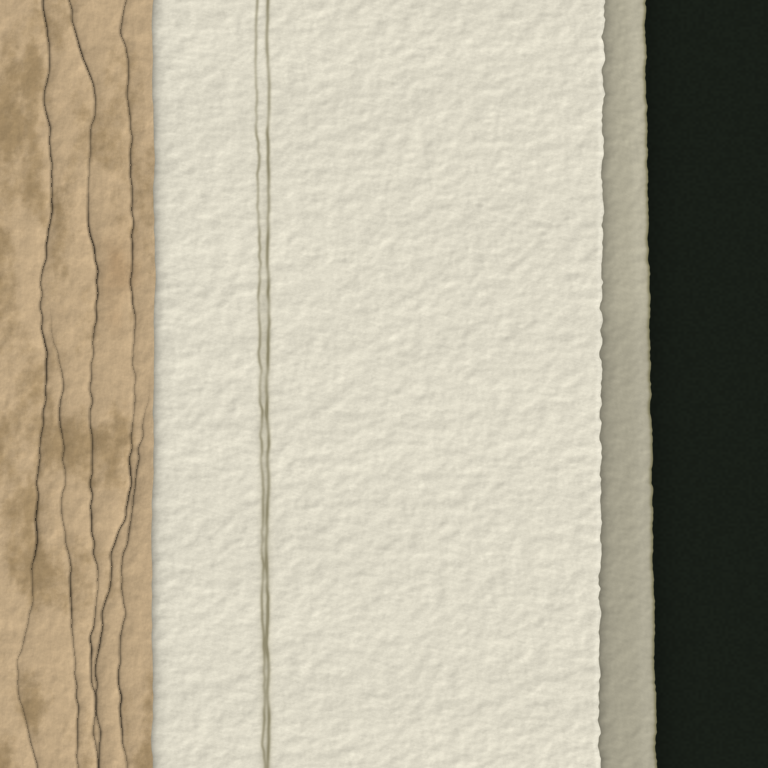
Write a WebGL 2 fragment shader that draws this texture.

```glsl
#version 300 es
precision highp float;
uniform vec2 u_resolution;
out vec4 fragColor;

#define PAPER vec3(0.868, 0.848, 0.778)
#define BARK_LIGHT vec3(0.745, 0.650, 0.515)
#define BARK_DARK vec3(0.620, 0.530, 0.395)
#define BOARD vec3(0.675, 0.655, 0.575)
#define CLOTH vec3(0.100, 0.120, 0.094)
#define CREASE vec3(0.530, 0.505, 0.400)
#define GRAIN_SCALE vec2(62.0, 88.0)
#define GRAIN_DEPTH 0.20
#define FOLD_DEPTH 0.36
#define EDGE_SOFTNESS 0.0012

const int KNOTS = 9;
const int FOLDS = 5;
// Fold positions from bottom to top, in thousandths of the width
const float foldX[45] = float[45](
  45., 23., 42., 51., 57., 52., 70., 61., 59.,
  104., 98., 89., 81., 78., 65., 70., 61., 62.,
  126., 120., 124., 115., 121., 125., 116., 120., 94.,
  126., 128., 141., 167., 173., 174., 173., 167., 159.,
  163., 156., 159., 173., 193., 196., 195., 190., 193.);

float hash(vec2 p) {
  vec3 q = fract(vec3(p.xyx) * 0.1031);
  q += dot(q, q.yzx + 33.33);
  return fract((q.x + q.y) * q.z);
}

float noise(vec2 p) {
  vec2 i = floor(p), f = fract(p);
  f = f * f * (3.0 - 2.0 * f);
  return mix(mix(hash(i), hash(i + vec2(1, 0)), f.x),
             mix(hash(i + vec2(0, 1)), hash(i + vec2(1, 1)), f.x), f.y);
}

float fbm(vec2 p) {
  float sum = 0.0, amp = 0.5;
  for (int i = 0; i < 4; i++) {
    sum += amp * noise(p);
    p = mat2(1.6, 1.2, -1.2, 1.6) * p + 17.3;
    amp *= 0.5;
  }
  return sum;
}

// Signed wobble of a line along y
float wobble(float y, float freq, float seed) {
  return noise(vec2(y * freq, seed)) + 0.5 * noise(vec2(y * freq * 2.7, seed + 9.0)) - 0.75;
}

// Relief of a grainy surface lit from the upper left
float relief(vec2 p, vec2 scale) {
  vec2 q = p * scale + 5.0;
  return fbm(q) - fbm(q + vec2(-0.28, 0.38));
}

float bell(float d, float w) { return exp(-d * d / (w * w)); }

float foldCentre(int fold, float y) {
  float s = clamp(y, 0.0, 0.9999) * float(KNOTS - 1);
  int k = fold * KNOTS + int(s);
  return 0.001 * mix(foldX[k], foldX[k + 1], smoothstep(0.0, 1.0, fract(s)));
}

vec3 barkColour(vec2 p) {
  float mottle = fbm(p * vec2(26.0, 12.0)) + 0.25 * (fbm(p * 130.0) - 0.5);
  vec3 col = mix(BARK_DARK, BARK_LIGHT, smoothstep(0.22, 0.62, mottle + 0.5 * p.x));
  float shade = 1.0 + 0.20 * relief(p, vec2(75.0, 55.0)) + 0.10 * relief(p, vec2(190.0));
  for (int i = 0; i < FOLDS; i++) {
    float seed = float(i) * 7.0 + 3.0;
    float d = p.x - foldCentre(i, p.y) - 0.008 * wobble(p.y, 24.0, seed);
    float strength = 0.45 + 0.75 * noise(vec2(p.y * 13.0, seed + 40.0));
    if (i == 1) strength *= 1.0 - smoothstep(0.50, 0.62, p.y);
    if (i == 4) strength *= 1.0 - smoothstep(0.40, 0.52, p.y);
    float slopeLight = d > 0.0 ? -0.15 * exp(-d / 0.009) : 0.09 * exp(d / 0.010);
    shade += strength * (slopeLight - FOLD_DEPTH * bell(d, 0.0021));
  }
  // Rusty stain
  vec2 s = (p - vec2(0.155, 0.64)) / vec2(0.022, 0.055);
  col = mix(col, vec3(0.55, 0.42, 0.28), 0.5 * exp(-dot(s, s)) * noise(p * 60.0));
  return col * clamp(shade, 0.42, 1.18);
}

vec3 paperColour(vec2 p, float barkEdge, float paperEdge) {
  float grain = relief(p, GRAIN_SCALE) + 0.4 * relief(p, vec2(150.0, 190.0));
  float laid = noise(vec2(p.x * 3.0, p.y * 34.0 + noise(p * 9.0))) - 0.5;
  vec3 col = PAPER * (1.0 + GRAIN_DEPTH * grain + 0.028 * laid);
  // Double crease, narrowing downwards
  float centre = mix(0.3465, 0.3415, p.y);
  float gap = mix(0.0025, 0.0072, smoothstep(0.1, 0.95, p.y));
  float d = p.x - centre;
  float leftLine = bell(d + gap + 0.004 * wobble(p.y, 35.0, 71.0), 0.0022);
  float rightLine = bell(d - gap + 0.003 * wobble(p.y, 30.0, 83.0), 0.0025);
  float wear = 0.55 + 0.6 * noise(vec2(p.y * 45.0, 91.0));
  float groove = bell(d, 0.007) * (1.0 - smoothstep(0.45, 0.95, p.y));
  float crease = clamp((0.55 * leftLine + 0.75 * rightLine) * wear + 0.25 * groove, 0.0, 0.9);
  col = mix(col, CREASE, crease);
  // Shadow below the bark and lit rim at the torn edge
  col *= 1.0 - 0.30 * exp(-max(p.x - barkEdge, 0.0) / 0.0065);
  return col + 0.035 * bell(p.x - paperEdge + 0.004, 0.003);
}

vec3 boardColour(vec2 p, float paperEdge, float boardEdge) {
  vec3 col = BOARD * (1.0 + 0.16 * relief(p, vec2(90.0, 100.0)));
  col *= 1.0 + 0.05 * (smoothstep(0.55, 0.62, p.y) - 0.5);
  col *= 1.0 - 0.27 * exp(-max(p.x - paperEdge, 0.0) / 0.008);
  col += 0.03 * bell(p.x - boardEdge + 0.013, 0.010);
  return mix(col, vec3(0.43, 0.41, 0.28), 0.75 * bell(p.x - boardEdge, 0.0032));
}

vec3 clothColour(vec2 p, float boardEdge) {
  float weave = noise(p * vec2(260.0, 300.0)) - 0.5;
  return CLOTH * (1.0 + 0.16 * weave) * (1.0 - 0.25 * exp(-max(p.x - boardEdge, 0.0) / 0.02));
}

void main() {
  vec2 p = gl_FragCoord.xy / u_resolution;
  float soft = max(EDGE_SOFTNESS, 0.8 / u_resolution.x);
  float barkEdge = 0.1985 + 0.003 * bell(p.y - 0.62, 0.2) + 0.003 * wobble(p.y, 28.0, 11.0);
  float paperEdge = mix(0.780, 0.786, p.y) + 0.004 * wobble(p.y, 65.0, 23.0);
  float boardEdge = mix(0.855, 0.840, p.y) + 0.0025 * wobble(p.y, 80.0, 37.0);
  // Layers from back to front
  vec3 col = clothColour(p, boardEdge);
  col = mix(boardColour(p, paperEdge, boardEdge), col, smoothstep(-soft, soft, p.x - boardEdge));
  col = mix(paperColour(p, barkEdge, paperEdge), col, smoothstep(-soft, soft, p.x - paperEdge));
  col = mix(barkColour(p), col, smoothstep(-soft, soft, p.x - barkEdge));
  fragColor = vec4(clamp(col, 0.0, 1.0), 1.0);
}
```
